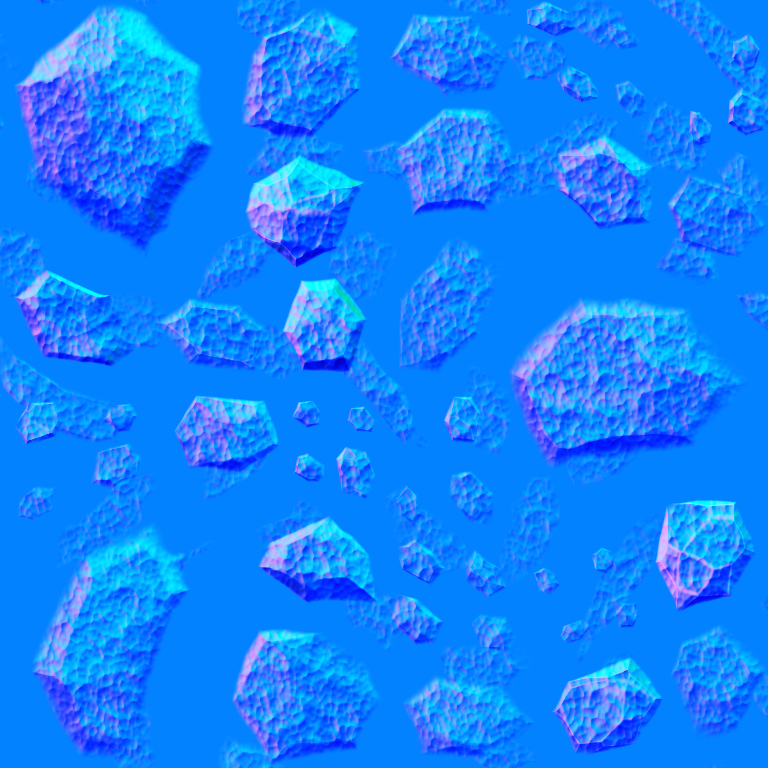
A three.js fragment shader for this texture map:

```glsl
// Slope map of scattered faceted stones and faint scuffs on a flat ground.
// A quadtree of cells spaces out stones of three sizes; each stone is the lowest
// of three rings of planes, roughened by smooth cellular noise, coloured by slope.
varying vec2 vUv;

const float TAU = 6.28319;
const float ROOT_CELLS = 3.0;     // large cells across the canvas
const float MEDIUM_SHARE = 0.66;  // cells of the second level left whole
const float SMALL_SHARE = 0.75;   // smallest cells that hold a stone
const float SCUFF_CELLS = 7.0;    // faint marks across the canvas
const float SCUFF_SHARE = 0.7;
const float LAYOUT_WARP = 0.045;  // bends the cell grid
const float RAGGED = 0.07;        // wobble of outlines and ridges
const float RIDGE_WIDTH = 0.022;
const float GRAIN = 0.75;
const vec2 LEAN = vec2(-0.12, 0.1);  // mean tilt of stone faces
const vec3 GROUND = vec3(0.01, 0.51, 1.0);

vec2 hash2(vec2 p) {
  vec2 k = vec2(dot(p, vec2(127.1, 311.7)), dot(p, vec2(269.5, 183.3)));
  return fract(sin(k) * 43758.5);
}

// Softly blended vector to the nearest cell point: slope of a pitted surface
vec2 pitSlope(vec2 p) {
  vec2 cell = floor(p), f = fract(p), sum = vec2(0.0);
  float total = 0.0;
  for (int y = -1; y <= 1; y++) {
    for (int x = -1; x <= 1; x++) {
      vec2 o = vec2(float(x), float(y));
      vec2 d = o + hash2(cell + o) - f;
      float w = exp(-5.0 * dot(d, d));
      sum += w * d;
      total += w;
    }
  }
  return sum / total;
}

// Faceted stone of about unit radius: xy = slope, z = height, w = ridge
vec4 stone(vec2 p, vec2 seed) {
  vec2 top = hash2(seed + 3.7);
  vec2 tilt = (top - 0.5) * 0.5;
  float low = mix(0.3, 0.44, top.x) - dot(tilt, p), second = 9.0;
  vec2 face = tilt, nextFace = tilt;
  for (int i = 0; i < 18; i++) {
    float n = float(i);
    float ring = floor(n / 6.0);
    vec2 r = hash2(seed + n * 1.37 + 11.0);
    vec2 s = hash2(seed + n * 2.11 + 29.0);
    float angle = TAU * (n + 0.5 * ring + 0.45 * r.x + top.y) / 6.0;
    float steep = mix(0.9, 1.6, r.y), reach = mix(0.7, 0.9, s.x);
    if (ring > 0.5) { steep = mix(0.4, 0.8, r.y); reach = mix(0.92, 1.2, s.x); }
    if (ring > 1.5) { steep = mix(0.15, 0.4, r.y); reach = mix(1.4, 2.0, s.x); }
    vec2 dir = vec2(cos(angle), sin(angle));
    float h = steep * (reach - dot(dir, p));
    vec2 slope = dir * steep + (s.yx - 0.5) * 0.55;
    if (h < low) {
      second = low;
      nextFace = face;
      low = h;
      face = slope;
    } else if (h < second) {
      second = h;
      nextFace = slope;
    }
  }
  float near = smoothstep(0.0, RIDGE_WIDTH, second - low);
  return vec4(mix(nextFace, face, 0.5 + 0.5 * near), low, 1.0 - near);
}

// Left slopes add red, upward slopes add green, steep ones lose blue
vec3 slopeColor(vec2 slope) {
  vec3 n = normalize(vec3(slope, 1.0));
  float green = GROUND.g + 0.56 * n.y;
  float red = max(GROUND.r, -1.05 * n.x * smoothstep(0.05, 0.6, green));
  float blue = min(GROUND.b, 0.32 + 1.05 * n.z + 0.6 * max(n.y - n.x, 0.0));
  return clamp(vec3(red, green, blue), 0.0, 1.0);
}

void main() {
  // Bent layout that keeps the canvas border in place
  vec2 q = vUv + LAYOUT_WARP * sin(TAU * vUv) * sin(vUv.yx * 9.0 + vec2(0.6, 2.1));

  // Descend until a cell is left whole
  float cells = ROOT_CELLS, level = 0.0;
  for (int i = 0; i < 2; i++) {
    vec2 c = floor(q * cells);
    bool whole = i == 0 ? mod(c.x + 2.0 * c.y, 4.0) < 0.5
                        : hash2(c + 5.3).x < MEDIUM_SHARE;
    if (whole) break;
    cells *= 2.0;
    level += 1.0;
  }
  vec2 local = fract(q * cells) - 0.5;
  vec2 seed = floor(q * cells) + level * 17.0;
  vec2 shape = hash2(seed + 1.9), mood = hash2(seed + 7.1);
  float small = step(1.5, level);

  // Two sizes of grain drawn out along a diagonal, and broad unevenness
  vec2 g = vec2(vUv.x + 0.4 * vUv.y, vUv.y - 0.5 * vUv.x);
  vec2 grain = pitSlope(g * vec2(75.0, 52.0)) + pitSlope(g * vec2(150.0, 115.0) + 7.0);
  vec2 coarse = pitSlope(vUv * 26.0);

  // Stone in its own frame, narrowed along one axis
  vec2 squash = shape.x < 0.5 ? vec2(1.0, 1.0 + 0.7 * shape.x)
                              : vec2(0.65 + 0.7 * shape.x, 1.0);
  float size = mix(mix(1.8, 2.05, shape.y), mix(2.1, 3.6, shape.y), small);
  vec2 p = (local + (shape - 0.5) * mix(0.07, 0.3, small)) * squash * size;
  vec4 rock = stone(p + RAGGED * coarse, seed);

  // Boldness and outline softness differ per stone
  float bold = level < 0.5 ? mix(0.65, 0.85, mood.x) : mix(0.35, 1.15, mood.x);
  bold = mix(bold, mix(0.25, 0.8, mood.x), small);
  float soft = mix(0.3, 0.08, clamp(bold, 0.0, 1.0));
  float border = 0.5 - max(abs(local.x), abs(local.y));
  float cover = smoothstep(0.0, soft, rock.z) * smoothstep(0.0, 0.06, border);
  cover *= 1.0 - small * step(SMALL_SHARE, mood.y);
  vec2 slope = bold * (rock.xy + 0.5 * coarse + LEAN);
  slope += bold * rock.w * vec2(-0.6, 0.3) * (mood.y * 1.6 - 0.4);
  slope += GRAIN * grain * mix(0.6, 1.0, bold);

  // Faint, broken scuffs on the ground between the stones
  vec2 s = q * SCUFF_CELLS + 0.4 * sin(q.yx * 13.0);
  vec2 mark = hash2(floor(s) + 41.0);
  vec2 sp = (fract(s) - 0.5 + (mark - 0.5) * 0.2) * vec2(2.3, 2.3 + mark.x);
  vec4 scuff = stone(sp + 0.3 * coarse, floor(s) + 53.0);
  float patchy = smoothstep(0.02, 0.3, scuff.z) * step(mark.y, SCUFF_SHARE);
  vec2 faint = patchy * (0.28 * mark.x * (scuff.xy + LEAN) + 0.45 * grain);

  gl_FragColor = vec4(slopeColor(mix(faint, slope, cover)), 1.0);
}
```
